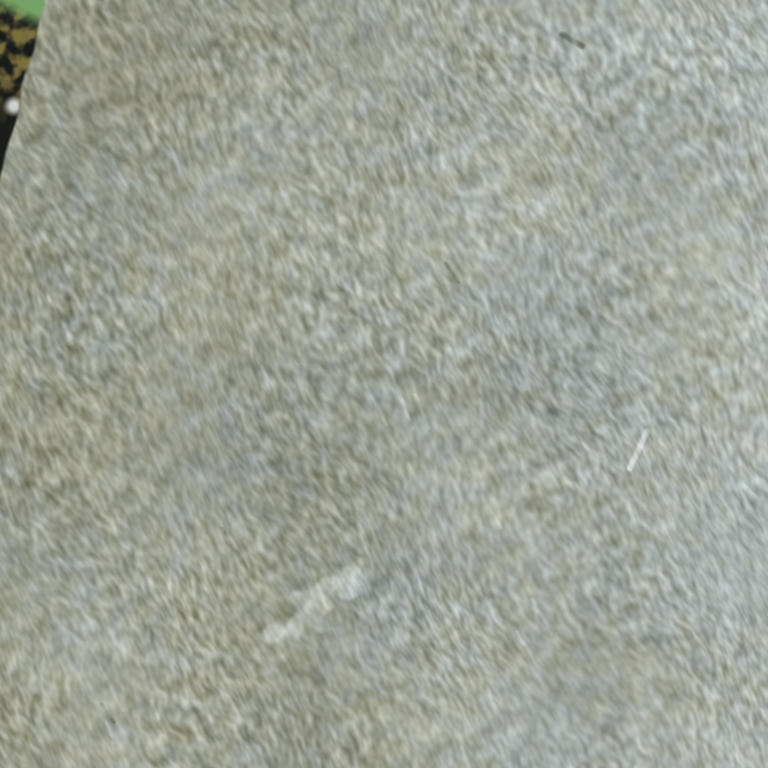
Give the GLSL for this texture, as a three.js fragment shader.

```glsl
// Weathered grey-green stone slab with slanted grain, scratches, pits and a mossy corner.
varying vec2 vUv;

const vec3 STONE_MID = vec3(0.617, 0.640, 0.597);
const vec3 TONE_RAMP = vec3(0.96, 1.00, 1.10);     // light stone is slightly cooler
const vec3 WARM_TINT = vec3(0.020, 0.002, -0.030);
const vec3 SOIL_DARK = vec3(0.10, 0.11, 0.10);
const vec3 SOIL_OLIVE = vec3(0.48, 0.43, 0.24);
const vec3 LEAF_GREEN = vec3(0.46, 0.64, 0.40);
const vec3 PALE_CHIP = vec3(0.80, 0.82, 0.80);

const vec2 GRAIN_DIR = vec2(0.454, -0.891);        // long axis of the grain
const vec2 COARSE_GRAIN = vec2(95.0, 40.0);        // cells across and along
const vec2 FINE_GRAIN = vec2(165.0, 75.0);
const float GRAIN_CONTRAST = 0.20;
const float MOTTLE_CONTRAST = 0.075;
const float CLOUD_CONTRAST = 0.075;
const float GRAIN_BEND = 0.035;
const int STREAKS = 44;
const int PITS = 14;

float hash(vec2 p) {
  vec3 q = fract(vec3(p.xyx) * vec3(0.1031, 0.1030, 0.0973));
  q += dot(q, q.yzx + 33.33);
  return fract((q.x + q.y) * q.z);
}

vec2 hash2(float n) {
  return vec2(hash(vec2(n, 3.7)), hash(vec2(n, 91.3)));
}

// Gradient noise, centred on zero
float corner(vec2 cell, vec2 offset) {
  float a = 6.2832 * hash(cell);
  return dot(vec2(cos(a), sin(a)), offset);
}

float noise(vec2 p) {
  vec2 i = floor(p), f = fract(p);
  vec2 u = f * f * f * (f * (f * 6.0 - 15.0) + 10.0);
  vec2 e = vec2(1.0, 0.0);
  float low = mix(corner(i, f), corner(i + e, f - e), u.x);
  float high = mix(corner(i + e.yx, f - e.yx), corner(i + 1.0, f - 1.0), u.x);
  return mix(low, high, u.y);
}

float segment(vec2 p, vec2 a, vec2 b) {
  vec2 ab = b - a;
  return length(p - a - ab * clamp(dot(p - a, ab) / dot(ab, ab), 0.0, 1.0));
}

float stroke(float d, float width) {
  return 1.0 - smoothstep(0.2 * width, width, d);
}

// Elongated flecks, bent gently by a broad warp
float grain(vec2 p) {
  vec2 q = vec2(dot(p, vec2(-GRAIN_DIR.y, GRAIN_DIR.x)), dot(p, GRAIN_DIR));
  q.x += GRAIN_BEND * noise(p * 4.0 + 7.0) + 0.003 * noise(p * 38.0);
  float coarse = noise(q * COARSE_GRAIN + 31.0);
  float fine = noise(q * FINE_GRAIN + 67.0);
  float patches = 1.0 + 0.7 * noise(p * 6.0 + 15.0);
  return (0.75 * coarse + 0.60 * fine) * patches;
}

// Scattered light and dark scratches that follow the grain
float streaks(vec2 p) {
  float sum = 0.0;
  for (int i = 0; i < STREAKS; i++) {
    float n = float(i) + 1.0;
    vec2 start = hash2(n), shape = hash2(n + 60.0);
    vec2 dir = normalize(GRAIN_DIR + vec2(0.30 * (shape.x - 0.4), 0.0));
    float len = mix(0.015, 0.12, shape.y * shape.y);
    float d = segment(p, start, start + dir * len);
    float tone = shape.x > 0.72 ? -0.10 : 0.075;
    sum += tone * stroke(d, 0.0038) * (0.65 + noise(p * 75.0 + n));
  }
  return sum;
}

float pits(vec2 p) {
  float sum = 0.0;
  for (int i = 0; i < PITS; i++) {
    vec2 centre = hash2(float(i) + 150.0), shape = hash2(float(i) + 190.0);
    float d = length(p - centre) + 0.006 * noise(p * 70.0);
    sum += mix(0.03, 0.10, shape.y) * stroke(d, mix(0.008, 0.019, shape.x));
  }
  return sum;
}

// Soil, leaf and shadow beyond the slab edge
vec3 background(vec2 p) {
  float clumps = smoothstep(-0.35, 0.4, noise(p * 55.0) + 0.4 * noise(p * 120.0));
  vec3 col = mix(SOIL_DARK, SOIL_OLIVE, clumps * smoothstep(0.82, 0.92, p.y));
  col = mix(col, LEAF_GREEN, smoothstep(0.965, 0.995, p.y + 0.5 * (p.x - 0.03)));
  return mix(col, PALE_CHIP, stroke(length(p - vec2(0.018, 0.862)), 0.016));
}

void main() {
  vec2 p = vUv;
  float cloud = noise(p * 3.5 + 4.0) + 0.5 * noise(p * 9.0 + 21.0);
  float tone = GRAIN_CONTRAST * grain(p) + MOTTLE_CONTRAST * noise(p * 28.0);
  tone += CLOUD_CONTRAST * cloud + 0.085 * (p.x - 0.5) + streaks(p) - pits(p);

  // Pale bruise, bright nick and short dark crack
  float bruise = segment(p, vec2(0.36, 0.17), vec2(0.455, 0.25));
  tone += 0.13 * stroke(bruise + 0.035 * noise(p * 42.0), 0.024);
  tone += 0.17 * stroke(segment(p, vec2(0.82, 0.39), vec2(0.842, 0.438)), 0.006);
  tone -= 0.16 * stroke(segment(p, vec2(0.732, 0.955), vec2(0.758, 0.940)), 0.006);

  float warmth = 0.55 - p.x + 1.2 * noise(p * 5.0 + 40.0) + 1.3 * noise(p * 32.0 + 9.0);
  vec3 stone = STONE_MID + TONE_RAMP * tone + WARM_TINT * clamp(warmth, -0.8, 1.0);

  float edge = p.x - 0.26 * (p.y - 0.77) + 0.006 * noise(p * 22.0);
  vec3 col = mix(background(p), stone, smoothstep(-0.003, 0.003, edge));
  gl_FragColor = vec4(clamp(col, 0.0, 1.0), 1.0);
}
```
